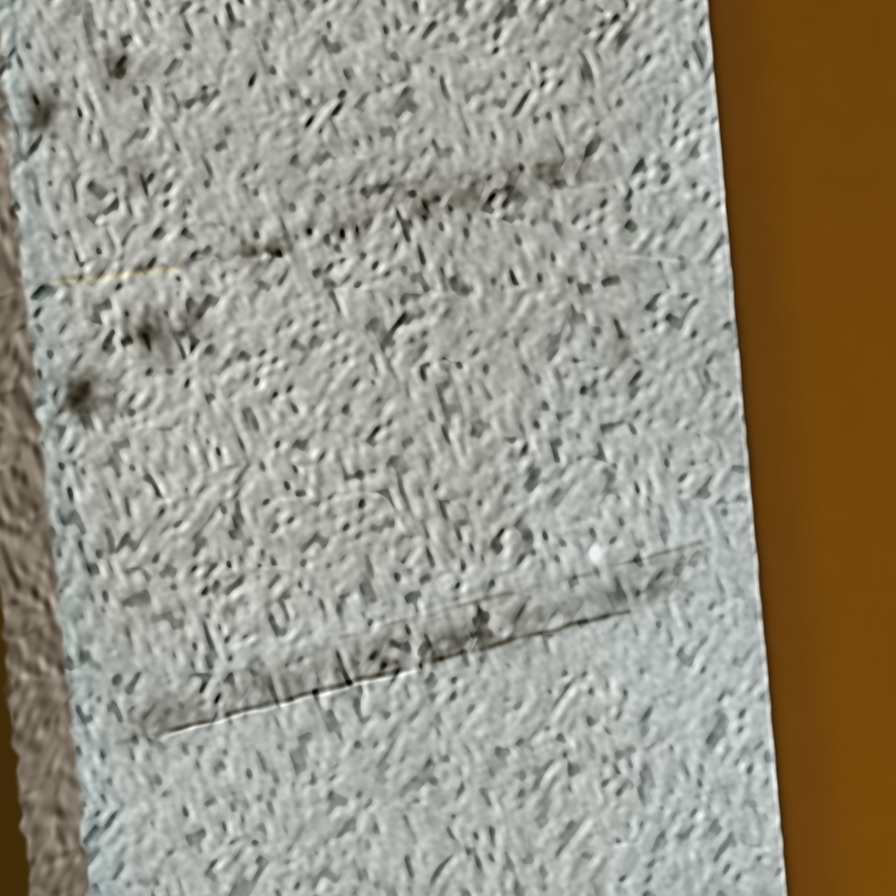
Write a three.js fragment shader that draws this texture.

```glsl
// Rough grey stone slab with scored grooves and pits, against a brown backdrop
#define GRAIN_SCALE vec2(122.0, 66.0)
#define GRAIN_DEPTH 0.31
#define HOLLOW_DEPTH 0.25
#define STONE_WARM vec3(0.640, 0.642, 0.617)
#define STONE_COOL vec3(0.680, 0.710, 0.700)
#define SIDE_COLOR vec3(0.47, 0.43, 0.375)
#define BROWN_SHADE vec3(0.405, 0.248, 0.060)
#define BROWN_LIT vec3(0.452, 0.276, 0.042)
#define EDGE_SOFT 0.0018

varying vec2 vUv;

float hash(vec2 p) {
  return fract(sin(dot(p, vec2(127.1, 311.7))) * 43758.5453);
}

float noise(vec2 p) {
  vec2 i = floor(p), f = fract(p);
  f = f * f * (3.0 - 2.0 * f);
  return mix(mix(hash(i), hash(i + vec2(1.0, 0.0)), f.x),
             mix(hash(i + vec2(0.0, 1.0)), hash(i + 1.0), f.x), f.y);
}

float fbm(vec2 p) {
  float sum = 0.0, amp = 0.5;
  for (int i = 0; i < 4; i++) {
    sum += amp * noise(p);
    p = mat2(1.6, 1.2, -1.2, 1.6) * p + 7.3;
    amp *= 0.5;
  }
  return sum;
}

vec2 turn(vec2 p, float angle) {
  float c = cos(angle), s = sin(angle);
  return vec2(c * p.x - s * p.y, s * p.x + c * p.y);
}

// Height of the short fibres, which lean one way or the other in patches
float fibres(vec2 p) {
  p += 0.005 * (vec2(noise(p * 40.0), noise(p * 40.0 + 19.0)) - 0.5);
  float lean = smoothstep(0.4, 0.6, noise(p * 26.0 + 3.0));
  float a = noise(turn(p, 0.60) * GRAIN_SCALE + 40.0);
  float b = noise(turn(p, -0.35) * GRAIN_SCALE + 90.0);
  return mix(a, b, lean);
}

// Soft stroke between two points
float stroke(vec2 p, vec2 a, vec2 b, float width) {
  vec2 ab = b - a;
  float along = clamp(dot(p - a, ab) / dot(ab, ab), 0.0, 1.0);
  float d = length(p - a - ab * along) / width;
  return exp(-d * d);
}

// Soft round hollow with a ragged rim
float pit(vec2 p, vec2 centre, vec2 radius) {
  vec2 d = (p - centre) / radius;
  float ragged = 0.65 + 0.9 * noise(p * 85.0);
  return exp(-dot(d, d) * ragged * ragged);
}

vec3 stone(vec2 p) {
  float cloud = fbm(p * 6.0) - 0.47;
  float cool = smoothstep(0.45, 0.95, p.x + 0.18 * (0.5 - p.y) + cloud * 0.3);
  cool = max(cool, 0.65 * smoothstep(0.35, 0.0, p.y - 0.25 * p.x));
  vec3 color = mix(STONE_WARM, STONE_COOL, cool) + cloud * 0.09;

  // Side-lit relief, flatter in the cool area
  vec2 lightStep = vec2(0.0032, -0.0016);
  float shadowed = fibres(p + lightStep);
  float relief = fibres(p - lightStep) - shadowed;
  float hollow = smoothstep(0.64, 0.92, shadowed);
  float rough = mix(1.0, 0.58, cool) * (0.65 + 0.7 * noise(p * 22.0));
  color += rough * (GRAIN_DEPTH * relief - HOLLOW_DEPTH * hollow + 0.028);
  color += 0.12 * (noise(turn(p, 0.4) * 160.0) - 0.5);

  // Upper groove
  vec2 q = p + 0.004 * (vec2(noise(p * 50.0), noise(p * 50.0 + 11.0)) - 0.5);
  float broken = smoothstep(0.3, 0.6, noise(turn(p, 0.5) * vec2(110.0, 60.0)));
  float dark = 0.15 * broken * stroke(q, vec2(0.07, 0.688), vec2(0.32, 0.722), 0.006);
  dark += 0.20 * broken * stroke(q, vec2(0.28, 0.718), vec2(0.64, 0.811), 0.015);
  dark += 0.07 * stroke(q, vec2(0.40, 0.775), vec2(0.66, 0.816), 0.018);
  dark += 0.12 * broken * stroke(q, vec2(0.40, 0.790), vec2(0.66, 0.822), 0.004);
  color += vec3(0.10, 0.09, 0.01) * stroke(q, vec2(0.065, 0.684), vec2(0.20, 0.699), 0.004);

  // Lower pair of grooves
  float gaps = 0.35 + 0.65 * smoothstep(0.25, 0.55, noise(p * 34.0 + 8.0));
  dark += 0.07 * stroke(p, vec2(0.17, 0.205), vec2(0.74, 0.360), 0.022);
  dark += 0.14 * broken * stroke(p, vec2(0.15, 0.190), vec2(0.74, 0.345), 0.016);
  dark += 0.32 * gaps * stroke(q, vec2(0.13, 0.170), vec2(0.70, 0.319), 0.0034);
  dark += 0.20 * broken * stroke(q, vec2(0.43, 0.265), vec2(0.55, 0.290), 0.011);
  dark += 0.16 * gaps * stroke(q, vec2(0.38, 0.288), vec2(0.78, 0.393), 0.0030);
  dark += 0.18 * broken * stroke(q, vec2(0.75, 0.360), vec2(0.78, 0.395), 0.010);
  color += 0.22 * gaps * stroke(q, vec2(0.18, 0.178), vec2(0.47, 0.253), 0.0022);

  // Pits
  dark += 0.46 * pit(p, vec2(0.048, 0.871), vec2(0.021, 0.024));
  dark += 0.28 * pit(p, vec2(0.131, 0.925), vec2(0.021, 0.023));
  dark += 0.17 * pit(p, vec2(0.156, 0.805), vec2(0.014, 0.022));
  dark += 0.42 * pit(p, vec2(0.167, 0.626), vec2(0.024, 0.023));
  dark += 0.20 * pit(p, vec2(0.216, 0.637), vec2(0.018, 0.016));
  dark += 0.48 * pit(p, vec2(0.091, 0.563), vec2(0.025, 0.023));
  dark += 0.18 * pit(p, vec2(0.693, 0.618), vec2(0.010, 0.022));
  color -= dark * vec3(0.94, 1.0, 1.06);

  // Bright chip
  float chip = length((q - vec2(0.665, 0.381)) / vec2(0.007, 0.012));
  return mix(color, vec3(0.93, 0.95, 0.95), smoothstep(1.3, 0.5, chip));
}

void main() {
  vec2 p = vUv;
  float wobble = noise(p * 65.0) - 0.5;
  float right = p.x - (0.879 - 0.089 * p.y) - 0.0015 * wobble;
  float left = p.x - (0.100 - 0.108 * p.y) - 0.010 * wobble;
  float outer = p.x - (0.033 - 0.100 * p.y) - 0.010 * wobble;

  // Slab face with a cool left rim and a pale right rim
  vec3 color = stone(p);
  color += vec3(-0.04, -0.01, 0.0) * exp(-abs(left - 0.016) * 60.0);
  color += vec3(0.12, 0.10, 0.10) * exp(-pow((right + 0.004) / 0.002, 2.0));

  // Shaded side face, then the dark strip beyond it
  float sideRelief = fibres(p - 0.003) - fibres(p + 0.003);
  vec3 side = SIDE_COLOR + 0.30 * sideRelief + 0.15 * (fbm(p * 25.0) - 0.5);
  side = mix(vec3(0.25, 0.17, 0.035), side, smoothstep(-0.004, 0.004, outer));
  color = mix(side, color, smoothstep(-0.004, 0.004, left));

  // Backdrop with a shadow band beside the slab
  float band = smoothstep(0.03, 0.09, right + 0.01 * p.y);
  vec3 brown = mix(BROWN_SHADE, BROWN_LIT, band) + vec3(0.04, 0.025, 0.0) * (0.5 - p.y);
  brown += 0.014 * (fbm(p * 40.0) - 0.5);
  brown *= 1.0 - 0.6 * exp(-max(right, 0.0) * 230.0);
  color = mix(color, brown, smoothstep(-EDGE_SOFT, EDGE_SOFT, right));

  gl_FragColor = vec4(clamp(color, 0.0, 1.0), 1.0);
}
```
